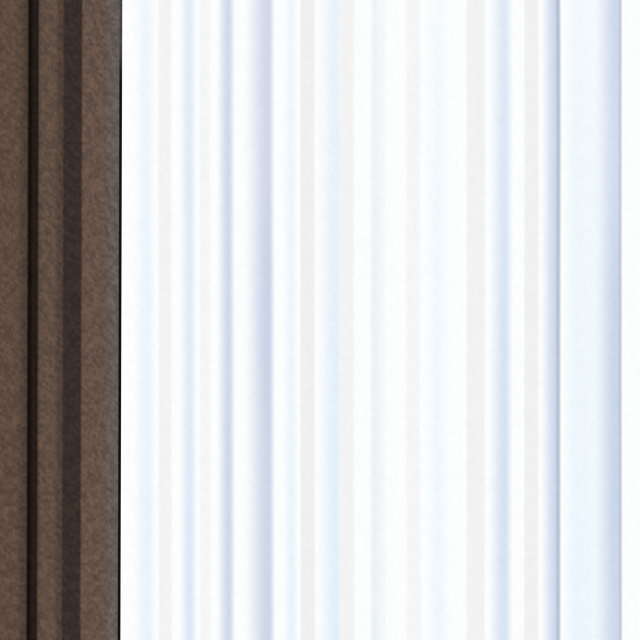
Write a Shadertoy shader that draws this texture.

```glsl
// A dark woven drape at the left beside a bright sheer curtain.
// Folds are vertical ramps with one soft and one crisp side, summed in loops;
// hashed value noise adds slow drift, cloth grain and the weave.

float hash(vec2 p) {
    return fract(sin(dot(p, vec2(127.1, 311.7))) * 43758.5453);
}

float noise(vec2 p) {
    vec2 cell = floor(p), f = fract(p);
    f = f * f * (3.0 - 2.0 * f);
    return mix(mix(hash(cell), hash(cell + vec2(1, 0)), f.x),
               mix(hash(cell + vec2(0, 1)), hash(cell + vec2(1, 1)), f.x), f.y);
}

// Rises from left to peak, then falls to zero at right
float fold(float x, float left, float peak, float right) {
    return smoothstep(left, peak, x) * (1.0 - smoothstep(peak, right, x));
}

float band(float x, float left, float right, float soft) {
    return smoothstep(left - soft, left + soft, x)
         * (1.0 - smoothstep(right - soft, right + soft, x));
}

vec3 sheerCurtain(vec2 uv) {
    // Cool shadows: left, peak, right, depth
    vec4 shadows[12] = vec4[12](
        vec4(.205, .230, .247, .35), vec4(.278, .296, .309, .60),
        vec4(.336, .357, .369, .88), vec4(.378, .420, .432, 1.0),
        vec4(.440, .456, .468, .30), vec4(.492, .526, .532, .45),
        vec4(.575, .582, .600, .22), vec4(.660, .685, .705, .22),
        vec4(.760, .788, .803, .70), vec4(.842, .868, .877, .90),
        vec4(.875, .900, .985, .28), vec4(.925, .964, .973, .90));
    // Warm overlaps of cloth: centre, half width, depth
    vec3 overlaps[8] = vec3[8](
        vec3(.258, .010, .040), vec3(.320, .008, .030), vec3(.481, .011, .055),
        vec3(.541, .012, .040), vec3(.592, .010, .025), vec3(.646, .011, .030),
        vec3(.743, .014, .045), vec3(.830, .011, .050));

    vec3 col = vec3(.988, .994, .996);
    float x = uv.x + .002 * (noise(vec2(uv.x * 9.0, uv.y * 2.5)) - .5);
    for (int i = 0; i < 12; i++) {
        vec4 s = shadows[i];
        // Pale folds gather more sky blue towards the hem
        float drift = mix(1.35 - .7 * uv.y, 1.0, s.w)
                    * (.88 + .24 * noise(vec2(float(i) * 7.3, uv.y * 4.0)));
        vec3 absorbed = mix(vec3(.20, .07, .0), vec3(.19, .165, .09), s.w);
        col -= absorbed * s.w * drift * fold(x, s.x, s.y, s.z);
    }
    for (int i = 0; i < 8; i++) {
        vec3 o = overlaps[i];
        col -= o.z * vec3(.85, 1.0, .95) * band(x, o.x - o.y, o.x + o.y, .003);
    }

    // Crisp creases at the two deepest folds
    float crease = fold(x, .866, .873, .878) + .8 * fold(x, .964, .969, .973);
    col -= vec3(.17, .16, .13) * crease;

    col += .014 * (noise(uv * vec2(210.0, 150.0)) - .5);
    return col;
}

vec3 darkDrape(vec2 uv) {
    float x = uv.x - .003 * (uv.y - .5);
    vec3 col = mix(vec3(.37, .295, .25), vec3(.40, .325, .285),
                   smoothstep(.0, .18, x));

    // Rounded shading on the lit pleats
    col *= 1.0 - .22 * smoothstep(.022, .044, x) * (1.0 - smoothstep(.055, .066, x));
    col *= 1.0 - .18 * band(x, .088, .102, .006);

    // Recesses between the pleats
    col = mix(col, vec3(.225, .185, .165), band(x, .098, .127, .0025));
    col = mix(col, vec3(.145, .115, .105), band(x, .043, .059, .002));
    col *= 1.0 - .45 * fold(x, .041, .046, .052);

    // Grey hem with a black rim that fades near the top
    col = mix(col, vec3(.39, .355, .345), smoothstep(.162, .176, x));
    float rim = smoothstep(.184, .187, x) * (1.0 - .7 * smoothstep(.86, .94, uv.y));
    col = mix(col, vec3(.08, .06, .055), rim);

    // Diagonal weave and fine fibres
    float weave = noise(vec2(uv.x * 190.0 + uv.y * 60.0, uv.y * 170.0));
    float fibre = noise(uv * vec2(330.0, 260.0) + 17.0);
    return col * (1.0 + .20 * (weave - .5) + .14 * (fibre - .5));
}

void mainImage(out vec4 fragColor, in vec2 fragCoord) {
    vec2 uv = fragCoord / iResolution.xy;
    float rimX = .188 + .003 * uv.y;
    float edge = max(.0012, .7 / iResolution.x);
    float sheer = smoothstep(rimX - edge, rimX + edge, uv.x);
    vec3 col = mix(darkDrape(uv), sheerCurtain(uv), sheer);
    fragColor = vec4(clamp(col, 0.0, 1.0), 1.0);
}
```
